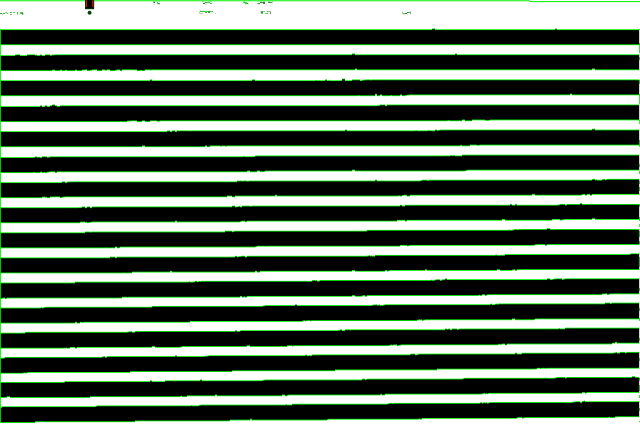
Give the GLSL for this pattern, as a WebGL 2 fragment shader.

```glsl
#version 300 es
precision highp float;
// Sixteen black bars on white, each edged by a thin green line. The bars fan out
// slightly: tilt grows downward and edges climb in small steps with stray nicks.
// A margin strip above holds a thin rule, a small dark block and faint specks.

uniform vec2 u_resolution;
out vec4 fragColor;

const vec2 SHEET = vec2(768.0, 512.0);      // canvas size in layout units, y down
const int BARS = 16;
const float FIRST_TOP = 35.2;
const float BAR_HEIGHT = 18.1;              // between the two edge lines
const float LINE = 1.0;
const vec2 PITCH = vec2(30.8, 30.1);        // at the left and right side
const vec2 PITCH_LOSS = vec2(0.045, 0.028); // shrinkage of the pitch, same sides
const float JITTER = 0.12;                  // raggedness where an edge steps
const float NICK_CHANCE = 0.006;
const float SPECK_DENSITY = 0.42;
const float RULE_STEP_X = 636.0;
const vec2 BLOCK_CENTER = vec2(107.5, 5.0);
const vec2 BLOCK_HALF = vec2(5.5, 6.0);
const vec2 DOT_CENTER = vec2(107.5, 15.2);
const float DOT_RADIUS = 2.3;

const vec3 WHITE = vec3(0.995, 1.0, 0.995);
const vec3 GREEN = vec3(0.0, 0.94, 0.0);
const vec3 DARK_GREEN = vec3(0.0, 0.27, 0.0);
const vec3 RED = vec3(0.8, 0.08, 0.08);
const vec3 BLACK = vec3(0.0);

// Speck clusters: center x, center y, half width
const vec3 SPECKS[8] = vec3[8](
  vec3(14.0, 16.0, 14.0), vec3(188.0, 3.5, 4.0), vec3(247.0, 3.5, 7.0),
  vec3(249.0, 14.5, 10.0), vec3(295.0, 3.5, 3.0), vec3(318.0, 3.5, 9.0),
  vec3(319.0, 15.0, 6.0), vec3(488.0, 15.5, 5.0));

float hash(vec2 p) {
  vec3 q = fract(vec3(p.xyx) * 0.1031);
  q += dot(q, q.yzx + 33.33);
  return fract((q.x + q.y) * q.z);
}

// Share of a pixel at c, of width w, lying between a and b
float cover(float a, float b, float c, float w) {
  return clamp((min(b, c + 0.5 * w) - max(a, c - 0.5 * w)) / w, 0.0, 1.0);
}

float sdBox(vec2 p, vec2 halfSize) {
  vec2 d = abs(p) - halfSize;
  return length(max(d, 0.0)) + min(max(d.x, d.y), 0.0);
}

float fill(float d, float w) {
  return clamp(0.5 - d / w, 0.0, 1.0);
}

// Turns a sloping edge into unit steps with ragged joins and rare nicks
float steppedEdge(float y, float x, float id) {
  float cell = floor(x / 3.0);
  y += 0.5 * (hash(vec2(id, 7.0)) - 0.5);
  y += JITTER * (hash(vec2(cell, id)) - 0.5);
  float nick = step(1.0 - NICK_CHANCE, hash(vec2(cell, id + 91.0)));
  return floor(y) + smoothstep(0.96, 1.0, fract(y)) - nick;
}

void main() {
  vec2 p = gl_FragCoord.xy / u_resolution * SHEET;
  p.y = SHEET.y - p.y;
  vec2 px = SHEET / u_resolution;
  float across = p.x / SHEET.x;

  // Bars and their edge lines
  float black = 0.0, green = 0.0;
  for (int i = 0; i < BARS; i++) {
    float k = float(i);
    vec2 sides = FIRST_TOP + k * (PITCH - k * PITCH_LOSS);
    float middle = mix(sides.x, sides.y, across);
    float top = steppedEdge(middle, p.x, 2.0 * k);
    float bottom = steppedEdge(middle + BAR_HEIGHT, p.x, 2.0 * k + 1.0);
    black += cover(top + LINE, bottom, p.y, px.y);
    green += cover(top, top + LINE, p.y, px.y);
    green += cover(bottom, bottom + LINE, p.y, px.y);
  }
  vec3 color = WHITE * max(1.0 - black - green, 0.0) + GREEN * green;

  // Side borders: solid on the left, broken on the right
  float inBars = cover(FIRST_TOP, 505.0, p.y, px.y);
  color = mix(color, GREEN, inBars * cover(0.0, LINE, p.x, px.x));
  float broken = step(0.65, hash(vec2(floor(p.y / 4.0), 5.0)));
  vec3 rightColor = mix(WHITE, GREEN, broken);
  color = mix(color, rightColor, inBars * cover(SHEET.x - LINE, SHEET.x, p.x, px.x));

  // Rule along the top, dropping one unit near the right
  float rule = 0.3 + smoothstep(-1.0, 1.0, p.x - RULE_STEP_X);
  color = mix(color, GREEN, cover(rule, rule + 1.2, p.y, px.y));

  // Specks in the margin
  vec2 grain = floor(p / vec2(2.0, 1.0));
  float speck = step(1.0 - SPECK_DENSITY, hash(grain + 17.0));
  vec3 ink = mix(GREEN, DARK_GREEN, hash(grain + 53.0));
  for (int i = 0; i < SPECKS.length(); i++) {
    float d = sdBox(p - SPECKS[i].xy, vec2(SPECKS[i].z, 1.5));
    color = mix(color, ink, 0.75 * speck * fill(d, px.y));
  }

  // Dark block with red flanks, and the dot below it
  vec2 q = p - BLOCK_CENTER;
  float block = sdBox(q, BLOCK_HALF);
  float flank = sdBox(vec2(abs(q.x) - 3.7, q.y + 0.5), vec2(0.7, 4.0));
  color = mix(color, DARK_GREEN, fill(block, px.y));
  color = mix(color, BLACK, fill(block + LINE, px.y));
  color = mix(color, RED, fill(flank, px.y));
  float dotDistance = length(p - DOT_CENTER) - DOT_RADIUS;
  color = mix(color, DARK_GREEN, fill(dotDistance, px.y));

  fragColor = vec4(color, 1.0);
}
```
